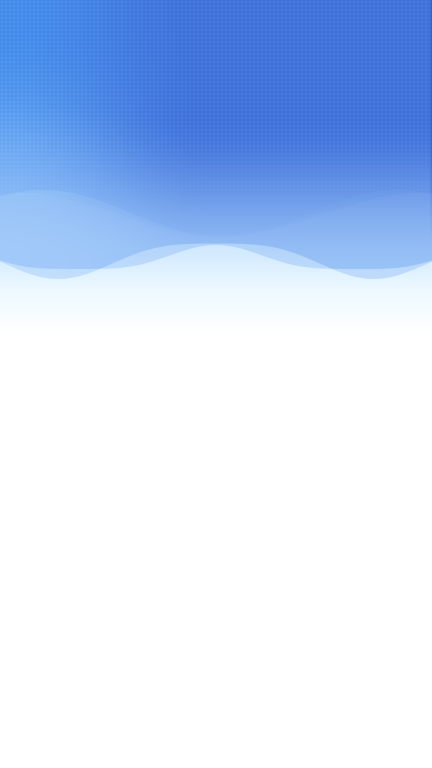
Reproduce this background procedurally as a WebGL 1 fragment shader.

```glsl
precision highp float;
uniform vec2 u_resolution;

const float TAU = 6.2831853;
const vec3 ROYAL = vec3(0.26, 0.455, 0.86);
const vec3 AZURE = vec3(0.28, 0.57, 0.93);
const vec3 HAZE = vec3(0.60, 0.765, 0.97);
const vec3 NAVY = vec3(0.18, 0.36, 0.78);
const vec3 ICE = vec3(0.81, 0.91, 0.995);
const vec3 FROST = vec3(0.93, 0.975, 1.0);

// Depth of a curve made from two harmonics
float waveDepth(float x, float period, float base, float swing, float bend) {
  float angle = TAU * x / period;
  return base - swing * cos(angle) + bend * cos(2.0 * angle);
}

// Soft coverage of the side where distance is positive
float cover(float dist, float blur) {
  return smoothstep(-blur, blur, dist);
}

// Fine grid of round dots
float dotGrid(vec2 p, float columns) {
  vec2 cell = fract(p * columns) - 0.5;
  return 1.0 - smoothstep(0.15, 0.5, length(cell));
}

vec3 skyColor(vec2 p) {
  float left = 1.0 - smoothstep(0.0, 0.48, p.x);
  float fall = smoothstep(0.15, 0.36, p.y + 0.035 * left);
  vec3 color = mix(ROYAL, AZURE, left * 0.9);
  color += vec3(0.09, 0.07, 0.02) * left * smoothstep(0.04, 0.20, p.y);
  return mix(color, HAZE, fall * 0.95);
}

vec3 paleColor(float depth) {
  vec3 color = mix(ICE, FROST, smoothstep(0.31, 0.39, depth));
  return mix(color, vec3(1.0), smoothstep(0.37, 0.445, depth));
}

void main() {
  vec2 uv = gl_FragCoord.xy / u_resolution;
  vec2 p = vec2(uv.x, 1.0 - uv.y);
  float blur = 0.75 / u_resolution.y;
  float center = p.x - 0.5;

  // Blue sky with a dotted texture
  vec3 sky = skyColor(p);
  vec2 gridPoint = vec2(p.x, p.y * u_resolution.y / u_resolution.x);
  float gridFade = 1.0 - smoothstep(0.16, 0.29, p.y);
  sky += (dotGrid(gridPoint, 108.0) - 0.35) * 0.035 * gridFade;

  // Translucent inner waves
  float hump = waveDepth(p.x - 0.1, 0.82, 0.278, 0.0306, 0.0);
  float swell = waveDepth(p.x - 0.04, 0.94, 0.279, 0.028, 0.0);
  float humpAlpha = mix(0.17, 0.03, smoothstep(0.0, 0.6, p.x));
  sky = mix(sky, vec3(0.79, 0.90, 1.0), cover(p.y - hump, blur) * humpAlpha);
  sky = mix(sky, vec3(0.79, 0.88, 1.0), cover(p.y - swell, blur) * 0.05);

  // Narrow shade along the right side
  float shade = cover(p.x - 0.996, 0.75 / u_resolution.x);
  sky = mix(sky, NAVY, shade * 0.7 * (1.0 - smoothstep(0.12, 0.33, p.y)));

  // Two half-transparent lower edges over the pale glow
  float deepEdge = waveDepth(center, 0.73, 0.335, 0.0231, 0.0052);
  float flatEdge = waveDepth(center, 0.64, 0.3385, 0.0156, -0.0039);
  float coverage = 0.5 * (cover(deepEdge - p.y, blur) + cover(flatEdge - p.y, blur));
  gl_FragColor = vec4(mix(paleColor(p.y), sky, coverage), 1.0);
}
```
